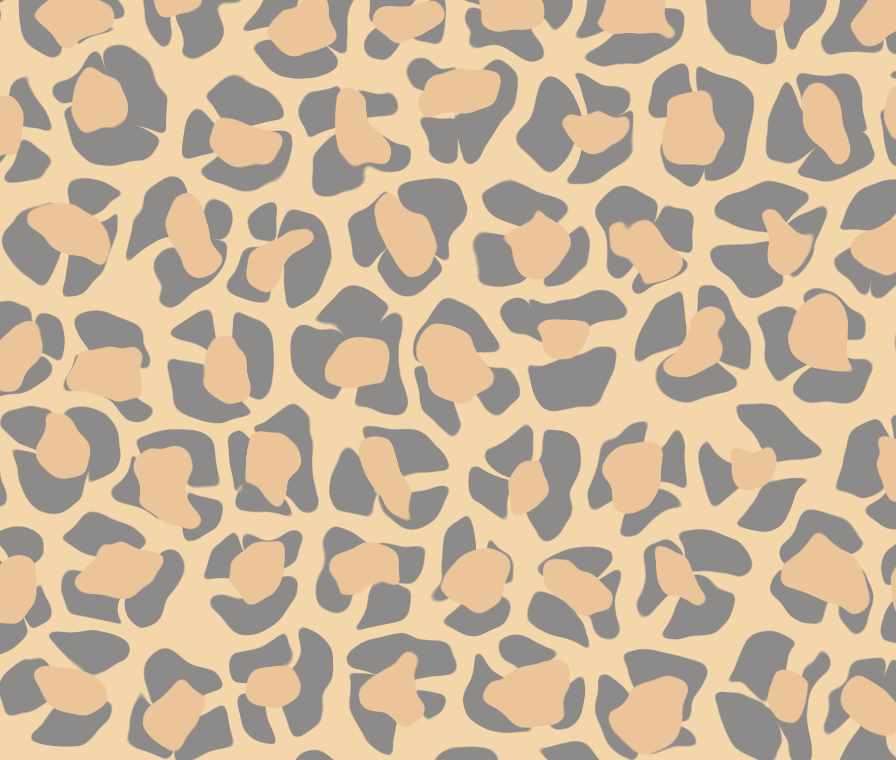
Write a WebGL 2 fragment shader that draws this pattern.

```glsl
#version 300 es
precision highp float;
// Leopard print: grey broken rosettes with tan centres on a cream ground.

uniform vec2 u_resolution;
out vec4 fragColor;

const vec3 CREAM = vec3(0.957, 0.839, 0.671);
const vec3 GREY = vec3(0.549, 0.545, 0.537);
const vec3 TAN = vec3(0.925, 0.769, 0.600);

const float ROWS = 6.5;          // rosettes over the canvas height
const float JITTER = 0.40;       // scatter of the rosette centres
const float MARGIN = 0.072;      // half the gap between rosettes
const float MAX_RADIUS = 0.56;   // limit for rosettes in roomy cells
const float ROUNDING = 0.12;     // softness of the lobe corners
const float CORE_RADIUS = 0.265; // mean size of the tan centres
const int NOTCHES = 3;           // breaks in each grey ring
const float TURN = 6.2831853;

float hash(vec2 p) {
    return fract(sin(dot(p, vec2(127.1, 311.7))) * 43758.5453);
}

vec2 hash2(vec2 p) {
    return vec2(hash(p), hash(p + 57.3));
}

// Smooth vector noise, centred on zero
vec2 noise2(vec2 p) {
    vec2 i = floor(p), f = fract(p);
    f = f * f * f * (f * (f * 6.0 - 15.0) + 10.0);
    vec2 low = mix(hash2(i), hash2(i + vec2(1, 0)), f.x);
    vec2 high = mix(hash2(i + vec2(0, 1)), hash2(i + vec2(1, 1)), f.x);
    return mix(low, high, f.y) - 0.5;
}

float smoothMin(float a, float b, float k) {
    float h = max(k - abs(a - b), 0.0) / k;
    return min(a, b) - h * h * k * 0.25;
}

float smoothMax(float a, float b, float k) {
    return -smoothMin(-a, -b, k);
}

vec2 rotate(vec2 p, float angle) {
    float c = cos(angle), s = sin(angle);
    return vec2(c * p.x + s * p.y, c * p.y - s * p.x);
}

// Jittered centre of a rosette; every other row is shifted by half a cell
vec2 siteOf(vec2 id) {
    return id + vec2(0.5 + 0.5 * mod(id.y, 2.0), 0.5) + JITTER * (hash2(id) - 0.5);
}

vec2 nearestId(vec2 p) {
    vec2 base = floor(p), best = base;
    float bestDist = 1e3;
    for (int y = -2; y <= 2; y++)
    for (int x = -2; x <= 2; x++) {
        vec2 id = base + vec2(x, y);
        float d = distance(p, siteOf(id));
        if (d < bestDist) { bestDist = d; best = id; }
    }
    return best;
}

// Rounded distance to the border of a rosette's own cell, positive inside
float cellBorder(vec2 p, vec2 id) {
    vec2 site = siteOf(id);
    float border = 1.0;
    for (int y = -2; y <= 2; y++)
    for (int x = -2; x <= 2; x++) {
        if (x == 0 && y == 0) continue;
        vec2 other = siteOf(id + vec2(x, y));
        float d = dot(0.5 * (site + other) - p, normalize(other - site));
        border = smoothMin(border, d, ROUNDING);
    }
    return border;
}

// Cut wedge-shaped breaks of varied width into the rosette
float cutNotches(float d, vec2 r, vec2 id) {
    float start = hash(id + 11.0);
    for (int k = 0; k < NOTCHES; k++) {
        vec2 rnd = hash2(id + 23.0 + 7.0 * float(k));
        float angle = TURN * (start + (float(k) + 0.5 * rnd.x) / float(NOTCHES));
        vec2 q = rotate(r, angle);
        float halfWidth = mix(-0.045, 0.065, rnd.y) + 0.13 * q.x;
        float wedge = max(abs(q.y) - halfWidth, -q.x);
        d = smoothMax(d, -wedge, ROUNDING * 0.7);
    }
    return d;
}

void main() {
    float pixel = ROWS / u_resolution.y;
    vec2 p = gl_FragCoord.xy * pixel + 20.0;

    // Wavy outlines, different for ring and core
    vec2 ringPos = p + 0.24 * noise2(p * 2.3) + 0.07 * noise2(p * 4.7 + 9.0);
    vec2 corePos = p + 0.26 * noise2(p * 3.1 + 40.0) + 0.06 * noise2(p * 6.0 + 70.0);

    vec2 id = nearestId(ringPos);
    vec2 site = siteOf(id);
    vec2 r = ringPos - site;

    // Grey ring
    float outline = MARGIN - cellBorder(ringPos, id);
    outline = smoothMax(outline, length(r) - MAX_RADIUS, ROUNDING);
    float ring = cutNotches(outline, r, id);

    // Tan core, stretched in a random direction
    vec2 q = rotate(corePos - site - 0.1 * (hash2(id + 31.0) - 0.5), TURN * hash(id + 5.0));
    float core = length(q * vec2(0.84, 1.2)) - CORE_RADIUS * mix(0.85, 1.15, hash(id + 3.0));
    core = smoothMax(core, outline, ROUNDING);

    vec3 color = mix(GREY, CREAM, smoothstep(-pixel, pixel, ring));
    color = mix(TAN, color, smoothstep(-pixel, pixel, core));
    fragColor = vec4(color, 1.0);
}
```
